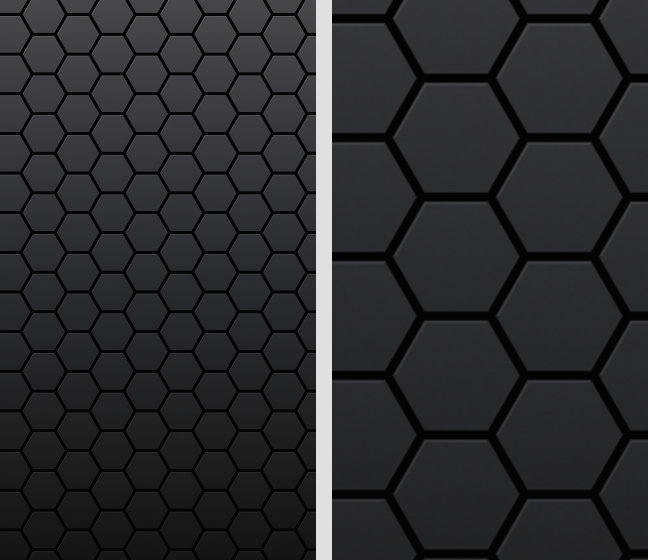
Left, the full canvas; right, a detail of the centre.
Reproduce this pattern procedurally as a Shadertoy shader.

```glsl
// Dark wall of flat-topped hexagonal tiles, split by black grooves and lit from
// the upper left. Each tile is a hexagon distance on a staggered lattice; a
// vertical gradient shades the wall and a thin bevel catches the light.

#define PITCH 0.0708                  // tile spacing down, in canvas heights
#define ANCHOR vec2(0.0781, 0.9034)   // centre of one tile
#define GROOVE 0.038                  // half groove width, in tile pitches
#define BEVEL 0.022                   // bevel line width, in tile pitches
#define GLINT 0.085                   // bevel brightness
#define TILE_SHADE 0.022              // light to dark change within a tile
#define GRAIN 0.004
#define TOP_COLOR vec3(0.278, 0.278, 0.284)
#define MID_COLOR vec3(0.168, 0.170, 0.177)
#define LOW_COLOR vec3(0.082, 0.082, 0.083)
#define GROOVE_COLOR vec3(0.012)

const vec2 LATTICE = vec2(1.7320508, 1.0);
const vec2 LIGHT_DIR = vec2(-0.5, 0.866);

float hash(vec2 p) {
    return fract(sin(dot(p, vec2(12.9898, 78.233))) * 43758.5453);
}

// Offset from the centre of the nearest tile
vec2 tileOffset(vec2 p) {
    vec2 a = p - LATTICE * round(p / LATTICE);
    vec2 s = p - 0.5 * LATTICE;
    vec2 b = s - LATTICE * round(s / LATTICE);
    return dot(a, a) < dot(b, b) ? a : b;
}

// Distance inward from the tile border in x, outward edge normal in yz
vec3 hexEdge(vec2 q) {
    vec2 a = abs(q);
    vec2 side = vec2(q.x < 0.0 ? -1.0 : 1.0, q.y < 0.0 ? -1.0 : 1.0);
    vec2 slant = vec2(0.8660254, 0.5);
    float slope = dot(a, slant);
    vec2 normal = a.y > slope ? vec2(0.0, side.y) : slant * side;
    return vec3(0.5 - max(a.y, slope), normal);
}

vec3 wallColor(float height) {
    vec3 lower = mix(LOW_COLOR, MID_COLOR, clamp(height * 2.0, 0.0, 1.0));
    return mix(lower, TOP_COLOR, clamp(height * 2.0 - 1.0, 0.0, 1.0));
}

void mainImage(out vec4 fragColor, in vec2 fragCoord) {
    vec2 uv = fragCoord / iResolution.y;
    float pixel = 1.0 / (iResolution.y * PITCH);
    vec2 q = tileOffset((uv - ANCHOR) / PITCH);
    vec3 edge = hexEdge(q);

    // Tile face, slightly lighter towards its top
    vec3 wall = wallColor(uv.y);
    float exposure = 0.4 + 0.6 * wall.g / TOP_COLOR.g;
    vec3 face = wall + q.y * TILE_SHADE * exposure;

    // Bevel line, bright on edges that face the light
    float facing = dot(edge.yz, LIGHT_DIR);
    float lit = max(facing, 0.0) + 0.12 * max(-facing, 0.0);
    float width = max(BEVEL, 0.8 * pixel);
    float line = 1.0 - smoothstep(0.0, width, abs(edge.x - GROOVE - 0.6 * width));
    face += GLINT * exposure * lit * line;

    // Groove with a soft rim, then faint grain
    float rim = max(0.5 * pixel, 0.012);
    float cover = smoothstep(GROOVE - rim, GROOVE + rim, edge.x);
    vec3 color = mix(GROOVE_COLOR, face, cover);
    color += GRAIN * (hash(floor(uv * 512.0)) - 0.5) * cover;
    fragColor = vec4(color, 1.0);
}
```
